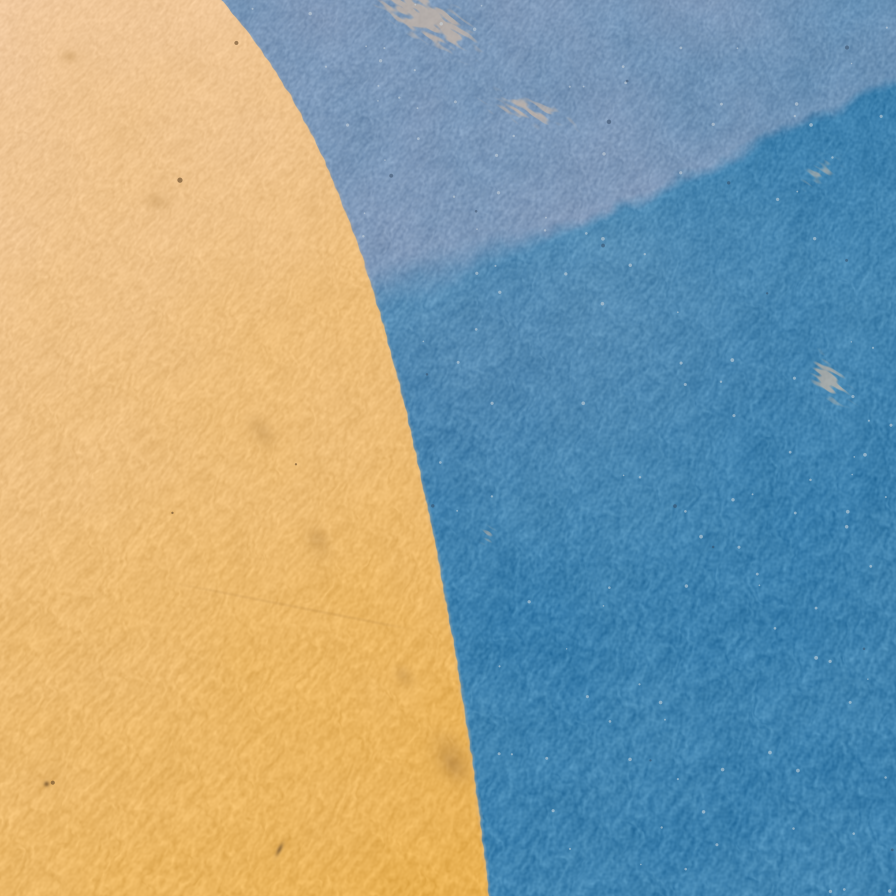
A Shadertoy shader for this texture:

```glsl
// Two coats of weathered ground paint: a sunlit ochre field meets blue along
// a curved edge, with a faded band across the upper blue. Gradient noise gives
// the brushed relief and wear; soft ellipses place the stains and scuffs.

vec2 hash2(vec2 p) {
    vec3 q = fract(p.xyx * vec3(0.1031, 0.1030, 0.0973));
    q += dot(q, q.yzx + 33.33);
    return fract((q.xx + q.yz) * q.zy);
}

float gradientNoise(vec2 p) {
    vec2 cell = floor(p), f = fract(p);
    vec2 w = f * f * f * (f * (f * 6.0 - 15.0) + 10.0);
    vec4 corner;
    for (int i = 0; i < 4; i++) {
        vec2 o = vec2(i & 1, i >> 1);
        float turn = 6.2832 * hash2(cell + o + 57.0).x;
        corner[i] = dot(vec2(cos(turn), sin(turn)), f - o);
    }
    return 1.4 * mix(mix(corner.x, corner.y, w.x), mix(corner.z, corner.w, w.x), w.y);
}

float fbm(vec2 p) {
    float sum = 0.0, gain = 0.55;
    for (int i = 0; i < 4; i++) {
        sum += gain * gradientNoise(p);
        p = mat2(1.6, 1.2, -1.2, 1.6) * p + 11.3;
        gain *= 0.5;
    }
    return sum;
}

// Soft ellipse, its long axis turned by angle
float blob(vec2 p, vec2 center, vec2 radius, float angle) {
    vec2 axis = vec2(cos(angle), sin(angle)), d = p - center;
    d = vec2(dot(d, axis), dot(d, vec2(-axis.y, axis.x))) / radius;
    return exp(-dot(d, d));
}

// Sparse random dots, one candidate per cell
float specks(vec2 p, float cells, float density, float radius) {
    vec2 cell = floor(p * cells);
    vec2 spot = (cell + 0.2 + 0.6 * hash2(cell + 9.0)) / cells;
    vec2 pick = hash2(cell + 131.0);
    float size = radius * (0.5 + pick.y);
    float soft = 0.7 / iResolution.y;
    return step(pick.x, density) * (1.0 - smoothstep(size - soft, size + soft, distance(p, spot)));
}

void mainImage(out vec4 fragColor, in vec2 fragCoord) {
    vec2 uv = fragCoord / iResolution.xy;
    float pixel = 1.0 / iResolution.y;
    float cloud = fbm(uv * 5.0 + 3.0);
    float mottling = fbm(uv * 24.0 + 20.0);

    // Brushed relief, leaning right and finer towards the top
    vec2 ground = (uv - vec2(0.5, 0.0)) * (1.0 + 0.45 * uv.y);
    vec2 brush = vec2(ground.x - 0.35 * ground.y, ground.y + 0.2 * ground.x);
    float relief = gradientNoise(brush * vec2(120.0, 52.0) + 2.5 * mottling)
                 + 0.6 * gradientNoise(brush * vec2(210.0, 120.0) + 40.0);
    relief *= mix(1.0, 0.6, uv.y);
    float grit = gradientNoise(uv * 240.0);

    // Ochre field, paler towards the upper left
    float warmth = clamp(0.8 * (1.0 - uv.y) + 0.55 * uv.x + 0.12 * cloud, 0.0, 1.1);
    vec3 ochre = mix(vec3(0.94, 0.785, 0.62), vec3(0.915, 0.7, 0.34), warmth);
    ochre += relief * vec3(0.045, 0.05, 0.055) + 0.015 * grit + 0.02 * mottling;

    // Brown stains, a hairline and grit
    float stain = 0.7 * blob(uv, vec2(0.176, 0.775), vec2(0.012, 0.008), -0.4)
                + 0.6 * blob(uv, vec2(0.292, 0.518), vec2(0.019, 0.011), -0.9)
                + 0.8 * blob(uv, vec2(0.355, 0.394), vec2(0.015, 0.011), -1.3)
                + 0.6 * blob(uv, vec2(0.452, 0.245), vec2(0.012, 0.008), -0.9)
                + 1.1 * blob(uv, vec2(0.504, 0.152), vec2(0.025, 0.016), -1.0)
                + 0.5 * blob(uv, vec2(0.078, 0.937), vec2(0.009, 0.007), 0.0);
    stain *= 0.8 + 0.8 * mottling;
    float hairline = abs(uv.y - 0.349 + 0.195 * (uv.x - 0.195));
    stain += 0.3 * (1.0 - smoothstep(0.0, 0.003, hairline))
           * smoothstep(0.17, 0.25, uv.x) * (1.0 - smoothstep(0.42, 0.47, uv.x));
    ochre = mix(ochre, vec3(0.67, 0.49, 0.25), clamp(0.55 * stain, 0.0, 0.7));
    float dots = specks(uv, 13.0, 0.07, 0.0022)
               + blob(uv, vec2(0.052, 0.125), vec2(0.003), 0.0)
               + blob(uv, vec2(0.312, 0.052), vec2(0.007, 0.0025), 1.1);
    ochre = mix(ochre, vec3(0.38, 0.27, 0.15), 0.6 * min(dots, 1.0));

    // Blue field, lighter just below the faded band
    float run = uv.x - 0.42;
    float rise = uv.y - (0.68 + 0.3 * run + 0.16 * run * run) + 0.014 * cloud + 0.012 * mottling;
    float haze = blob(uv, vec2(0.55, 0.62), vec2(0.3, 0.17), 0.2);
    vec3 blue = mix(vec3(0.245, 0.51, 0.685), vec3(0.36, 0.55, 0.7), 0.75 * haze);
    blue += vec3(0.06, 0.045, 0.03) * cloud;
    float softness = mix(0.035, 0.01, smoothstep(0.45, 0.65, uv.x));
    float fade = smoothstep(-softness, softness, rise);
    fade *= 0.95 + 0.3 * cloud - 0.3 * blob(uv, vec2(1.0, 0.98), vec2(0.16, 0.12), 0.0);
    blue = mix(blue, vec3(0.5, 0.6, 0.725), fade);
    blue += relief * vec3(0.07, 0.065, 0.055) + 0.03 * grit + 0.04 * mottling;

    // Worn scuffs broken up by noise, with pale and dark flecks
    float scuff = 1.2 * blob(uv, vec2(0.475, 0.98), vec2(0.06, 0.022), -0.5)
                + 0.75 * blob(uv, vec2(0.59, 0.877), vec2(0.05, 0.015), -0.25)
                + 1.0 * blob(uv, vec2(0.925, 0.576), vec2(0.03, 0.015), -0.9)
                + 0.6 * blob(uv, vec2(0.918, 0.81), vec2(0.025, 0.014), 0.6)
                + 0.6 * blob(uv, vec2(0.544, 0.4), vec2(0.009, 0.012), 0.0);
    float flakes = smoothstep(0.3, 0.8, scuff + 0.7 * gradientNoise(uv * vec2(95.0, 150.0) + uv.yx * 60.0) - 0.1);
    blue = mix(blue, vec3(0.83, 0.73, 0.64), 0.65 * flakes * min(scuff * 1.5, 1.0));
    blue = mix(blue, vec3(0.78, 0.82, 0.85), 0.6 * specks(uv, 48.0, 0.09, 0.0014));
    blue = mix(blue, vec3(0.2, 0.28, 0.38), 0.5 * specks(uv + 0.31, 21.0, 0.06, 0.0018));

    // Curved boundary with a thin pale rim
    float edgeX = 0.546 - 0.11 * uv.y - 0.11 * uv.y * uv.y - 0.079 * pow(uv.y, 7.0);
    float edge = uv.x - edgeX + 0.0015 * gradientNoise(uv * 90.0);
    vec3 color = mix(ochre, blue, smoothstep(-pixel, pixel, edge));
    float rim = 1.0 - smoothstep(0.0, 0.003 + pixel, abs(edge));
    color = mix(color, vec3(0.82, 0.72, 0.62), 0.35 * rim * (1.0 - 0.6 * uv.y));
    fragColor = vec4(clamp(color, 0.0, 1.0), 1.0);
}
```
